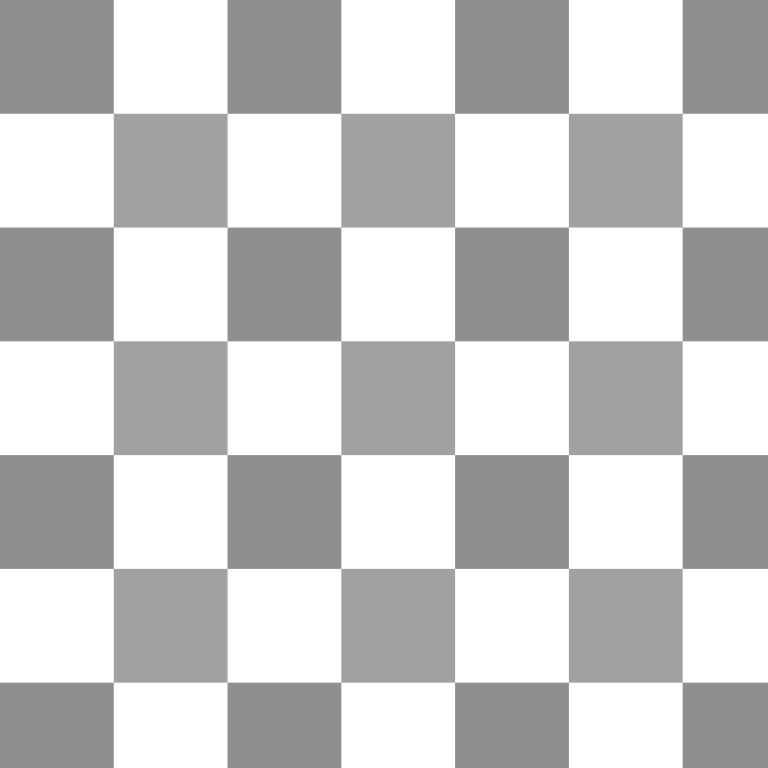
This pattern is drawn by a Shadertoy shader. Its source:

```glsl
// Checkerboard of white squares with dark and light grey squares on alternating rows.

const float CELLS_ACROSS = 6.75;
const vec3 WHITE = vec3(1.0);
const vec3 DARK_GREY = vec3(0.56);
const vec3 LIGHT_GREY = vec3(0.635, 0.627, 0.631);

// Smoothed coverage of the odd-numbered unit bands along each axis
vec2 oddBands(vec2 cellPos, float pixelSize) {
    vec2 edgeDistance = abs(mod(cellPos - 0.5, 2.0) - 1.0) - 0.5;
    return clamp(0.5 - edgeDistance / pixelSize, 0.0, 1.0);
}

// Dark where both bands are even, light where both are odd, white elsewhere
vec3 checkerColor(vec2 odd) {
    vec3 evenRow = mix(DARK_GREY, WHITE, odd.x);
    vec3 oddRow = mix(WHITE, LIGHT_GREY, odd.x);
    return mix(evenRow, oddRow, odd.y);
}

void mainImage(out vec4 fragColor, in vec2 fragCoord) {
    // Cells are counted from the upper left corner
    vec2 fromTopLeft = vec2(fragCoord.x, iResolution.y - fragCoord.y);
    float pixelSize = CELLS_ACROSS / iResolution.y;
    vec2 odd = oddBands(fromTopLeft * pixelSize, pixelSize);
    fragColor = vec4(checkerColor(odd), 1.0);
}
```
